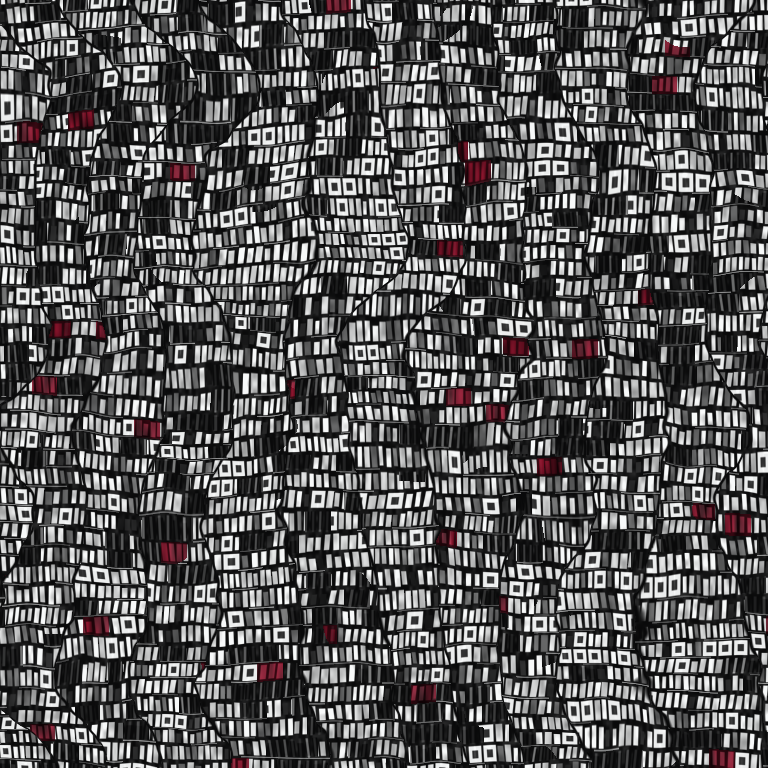
A WebGL 1 fragment shader for this pattern:

```glsl
precision highp float;
// Crowded, wavy shelves of pale upright slabs on black, with dark and crimson gaps.
// Warped columns hold shelf rows; every row is cut into leaning slabs whose
// height, width, tone and kind (solid, hollow, shaded) come from cell hashes.
uniform vec2 u_resolution;

#define ROWS 40.0        // shelves per canvas height
#define COLUMNS 11.0     // shelf units per canvas width
#define SLABS 104.0      // slabs per canvas width
#define BLOCKS 30.0      // shaded blocks per canvas width
#define SOFT 0.0011      // edge softness in canvas units
#define DARK_SHARE 0.19
#define RED_SHARE 0.022
#define HOLLOW_SHARE 0.13
#define INK vec3(0.035, 0.036, 0.038)
#define PAPER vec3(0.97, 0.975, 0.975)
#define CRIMSON vec3(0.56, 0.07, 0.17)

float hash(vec2 p) {
  vec3 q = fract(p.xyx * vec3(0.1031, 0.1030, 0.0973));
  q += dot(q, q.yzx + 33.33);
  return fract((q.x + q.y) * q.z);
}

float noise(vec2 p) {
  vec2 i = floor(p), f = fract(p);
  f = f * f * (3.0 - 2.0 * f);
  return mix(mix(hash(i), hash(i + vec2(1.0, 0.0)), f.x),
             mix(hash(i + vec2(0.0, 1.0)), hash(i + 1.0), f.x), f.y);
}

// Soft interval mask: 1 between lo and hi.
float span(float x, float lo, float hi, float soft) {
  return smoothstep(lo - soft, lo + soft, x) * (1.0 - smoothstep(hi - soft, hi + soft, x));
}

void main() {
  vec2 uv = gl_FragCoord.xy / u_resolution;
  float soft = max(SOFT, 0.6 / u_resolution.y);

  // Columns with wandering sides
  float across = uv.x * COLUMNS + 1.3 * noise(uv * vec2(4.0, 9.0))
               + 0.12 * noise(uv * 45.0);
  float column = floor(across);
  float side = 0.5 - abs(fract(across) - 0.5);
  float divider = smoothstep(0.0005, 0.0035, side / COLUMNS);

  // Shelves of uneven height, shifted from column to column
  float up = uv.y * ROWS + 1.4 * hash(vec2(column, 3.0))
           + 1.1 * noise(vec2(uv.x * 4.0 + column * 9.0, uv.y * 11.0))
           + 0.22 * noise(uv * vec2(28.0, 20.0) + 7.0);
  float row = floor(up), t = fract(up);
  vec2 shelf = vec2(column, row);
  float softY = soft * ROWS;

  // Shaded blocks and their crimson variety
  vec2 block = vec2(floor(uv.x * BLOCKS + hash(shelf + 5.0)), row + column * 53.0);
  float clump = noise(uv * 9.0 + 20.0) - 0.5;
  float dark = step(hash(block), DARK_SHARE + 0.3 * clump);
  float red = step(hash(block + 71.0), RED_SHARE + 0.03 * clump);

  // Slabs: every shelf has its own scale and lean
  float scale = SLABS * mix(0.78, 1.2, hash(shelf + 11.0));
  float along = uv.x * scale + (hash(shelf + 17.0) - 0.5) * 0.6 * t;
  vec2 slab = vec2(floor(along), row + column * 37.0);
  float h1 = hash(slab + 1.3), h2 = hash(slab + 23.7);
  float h3 = hash(slab + 41.9), h4 = hash(slab + 67.1);
  float softX = soft * scale;
  float x = fract(along) + (h1 - 0.5) * 0.3 * (t - 0.5);
  float low = 0.09 + 0.09 * h4;
  float top = 0.95 - 0.23 * h3 * h3;
  float left = 0.08 + 0.17 * h2;
  float right = 0.95 - 0.22 * h4;
  float mask = span(x, left, right, softX) * span(t, low, top, softY);

  // Tone: mostly bright, some worn, a few missing
  float tone = mix(0.78, 1.08, h2) * mix(1.0, 0.45, step(0.83, h1));
  tone *= 1.0 - 0.85 * step(0.94, h3);
  tone *= 0.72 + 0.42 * noise(uv * vec2(160.0, 90.0));
  float light = mask * tone;

  // Hollow frames, two slabs wide
  vec2 pair = vec2(floor(along * 0.5), slab.y);
  float px = fract(along * 0.5);
  float frame = span(px, 0.07, 0.93, softX * 0.5) * span(t, 0.1, 0.94, softY);
  float core = span(px, 0.3, 0.7, softX * 0.5) * span(t, 0.32, 0.72, softY);
  float hollow = step(hash(pair + 91.0), HOLLOW_SHARE);
  light = mix(light, frame * (1.0 - 0.85 * core) * 0.95, hollow);

  // Shaded blocks keep faint narrow streaks
  float streak = span(x, 0.3, 0.62, softX) * span(t, 0.06, 0.94, softY);
  light = mix(light, streak * (0.08 + 0.5 * h2 * h2), dark);
  light *= divider;

  // Thin pale ledges and grain in the gaps
  float ledge = span(t, 0.015, 0.06, softY) * step(0.62, hash(block + 29.0));
  light = max(light, ledge * mix(0.3, 0.75, hash(shelf + 31.0)));
  light += 0.13 * (1.0 - mask) * pow(noise(uv * vec2(230.0, 120.0)), 2.0);
  vec3 color = mix(INK, PAPER, clamp(light, 0.0, 1.0));

  // Crimson wash with dark strokes and a few pale glints
  float wash = 0.25 + 0.75 * noise(uv * vec2(150.0, 35.0) + 4.0);
  vec3 stain = CRIMSON * wash * (0.4 + 0.6 * mask) + 0.12 * light;
  color = mix(color, stain, red * mix(0.7, 1.0, divider));

  gl_FragColor = vec4(color, 1.0);
}
```
